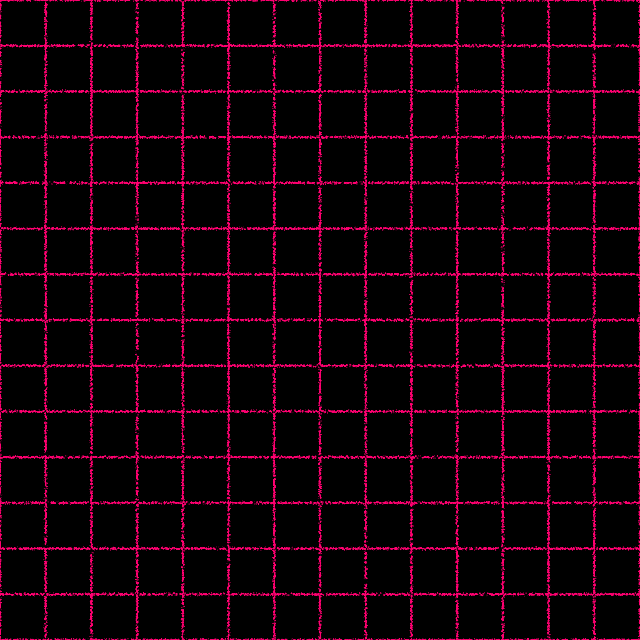
Reproduce this pattern procedurally as a three.js fragment shader.

```glsl
varying vec2 vUv;

vec2 hash2(vec2 cell) {
  return fract(sin(vec2(dot(cell, vec2(127.1, 311.7)), dot(cell, vec2(269.5, 183.3)))) * 43758.55);
}

// Cellular noise: distance to the nearest jittered point
float cellular(vec2 p) {
  vec2 cell = floor(p);
  float nearest = 8.0;
  for (int y = -1; y <= 1; y++) {
    for (int x = -1; x <= 1; x++) {
      vec2 neighbour = cell + vec2(float(x), float(y));
      nearest = min(nearest, length(neighbour + hash2(neighbour) - p));
    }
  }
  return nearest;
}

// Distance to the closest line of a square grid, in canvas units
float gridDistance(vec2 p, float count) {
  vec2 toLine = abs(fract(p * count + 0.5) - 0.5) / count;
  return min(toLine.x, toLine.y);
}

void main() {
  // Slight sideways tremor along each line
  vec2 tremor = 0.00025 * (sin(vUv.yx * 410.0 + vUv * 90.0) + sin(vUv.yx * 933.0 + 2.0));
  float lineDistance = gridDistance(vUv + tremor, 14.0);

  // Grain roughens the edges and breaks the strokes into flecks
  float halfWidth = 0.0033 - 0.0044 * cellular(vUv * 280.0);

  float soft = 0.6 * fwidth(vUv.x);
  float ink = smoothstep(-soft, soft, halfWidth - lineDistance);
  gl_FragColor = vec4(vec3(1.0, 0.0, 0.44) * ink, 1.0);
}
```
